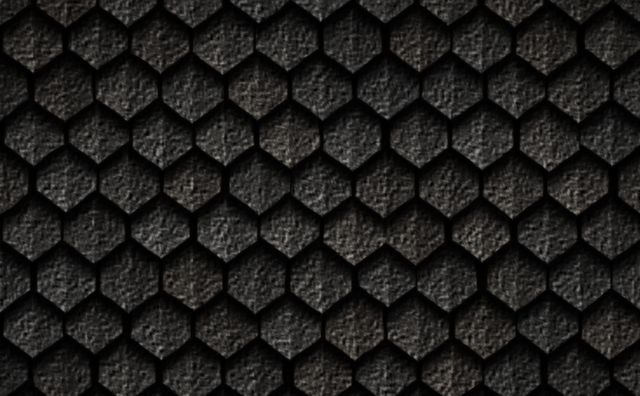
Reproduce this pattern procedurally as a Shadertoy shader.

```glsl
// Overlapping dark leather scales, each a ridged plate with a pointed lower end.
// Staggered rows are laid from the bottom up; every row shades the one beneath
// it, and fine noise relief is lit from the upper left.

float hash(vec2 p) {
    vec3 q = fract(vec3(p.xyx) * 0.1031);
    q += dot(q, q.yzx + 33.33);
    return fract((q.x + q.y) * q.z);
}

float noise(vec2 p) {
    vec2 cell = floor(p), f = fract(p);
    f = f * f * (3.0 - 2.0 * f);
    return mix(mix(hash(cell), hash(cell + vec2(1, 0)), f.x),
               mix(hash(cell + vec2(0, 1)), hash(cell + vec2(1, 1)), f.x), f.y);
}

float grain(vec2 p) {
    return 0.65 * noise(p * 19.0) + 0.35 * noise(p * 37.0 + 7.0);
}

// Position relative to the tip: x from the ridge, y upward.
float scaleDistance(vec2 q, float halfWidth) {
    float side = abs(q.x) - halfWidth;
    float point = (abs(q.x) * 0.75 - q.y) * 0.8;
    return max(side, point);
}

vec3 scaleColor(vec2 q, float d, vec2 id, float relief, float aa) {
    float onRight = smoothstep(-0.012 - aa, 0.012 + aa, q.x);
    float across = abs(q.x) * 2.0;

    // Two sloping faces, fading to dark under the row above
    float leftFace = 0.215 - 0.035 * across;
    float rightFace = 0.135 + 0.06 * across;
    float light = mix(leftFace, rightFace, onRight);
    light *= mix(1.08, 0.6, smoothstep(0.15, 1.1, q.y));
    light *= 0.86 + 0.28 * hash(id + 71.0);

    // Worn ridge and grainy surface
    light += 0.055 * exp(-abs(q.x + 0.01) * 42.0) * (0.5 + noise(q * 14.0 + id));
    light *= 1.0 + 1.5 * relief;
    light += 0.05 * smoothstep(0.12, 0.4, relief);

    // Thin sheen inside the edge, then the dark rolled rim
    light += 0.03 * exp(-pow((d + 0.075) * 35.0, 2.0));
    light = mix(light, 0.018, smoothstep(-0.045, -0.008, d));

    vec3 tint = mix(vec3(1.0, 0.995, 0.98), vec3(1.05, 0.98, 0.91), hash(id + 19.0));
    return max(light, 0.012) * tint;
}

void mainImage(out vec4 fragColor, in vec2 fragCoord) {
    vec2 uv = fragCoord / iResolution.xy;
    float columns = 9.93, rowStep = 0.735;
    float aa = columns / iResolution.x;
    vec2 p = vec2(fragCoord.x, iResolution.y - fragCoord.y) * aa;

    // Gently uneven outlines and shared surface relief
    vec2 bent = p + 0.025 * (vec2(noise(p * 5.0), noise(p * 5.0 + 31.0)) - 0.5);
    float relief = grain(p + 0.018) - grain(p - 0.018);

    vec3 color = vec3(0.018);
    float firstRow = floor((p.y - 1.165) / rowStep);

    for (int i = 3; i >= -1; i--) {
        float row = firstRow + float(i);
        float shift = 0.49 + 0.5 * mod(row, 2.0);
        float column = floor(p.x - shift + 0.5);
        float nearest = 10.0;
        vec2 nearestPos = vec2(0), nearestId = vec2(0);

        // Pick the plate of this row that covers the point
        for (int j = -1; j <= 1; j++) {
            vec2 id = vec2(column + float(j), row) + 40.0;
            vec2 jitter = vec2(hash(id), hash(id + 53.0)) - 0.5;
            vec2 tip = vec2(column + float(j) + shift, 1.165 + row * rowStep);
            tip += jitter * vec2(0.07, 0.13);
            vec2 q = vec2(bent.x - tip.x, tip.y - bent.y);
            q.x += 0.08 * (hash(id + 11.0) - 0.5) * q.y;
            float d = scaleDistance(q, 0.485 + 0.04 * (hash(id + 97.0) - 0.5));
            if (d < nearest) {
                nearest = d;
                nearestPos = q;
                nearestId = id;
            }
        }

        // Cast shadow on the rows below, then lay the plate on top
        color *= 1.0 - 0.93 * (1.0 - smoothstep(0.03, 0.3, nearest));
        vec3 plate = scaleColor(nearestPos, nearest, nearestId, relief, aa);
        color = mix(color, plate, 1.0 - smoothstep(-aa, aa, nearest));
    }

    // Darker corners and upper edge
    vec2 c = uv - vec2(0.5, 0.45);
    color *= 1.12 - 0.85 * dot(c, c);
    fragColor = vec4(clamp(color, 0.0, 1.0), 1.0);
}
```
